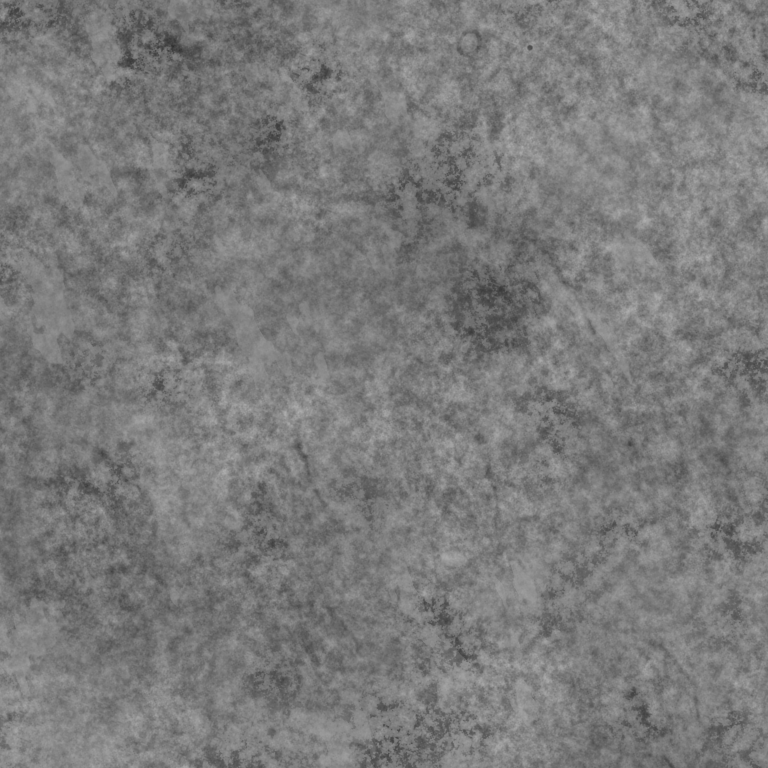
Reproduce this texture procedurally as a three.js fragment shader.

```glsl
// Worn grey concrete: fine grain, soft clouds, dark pitted blots, slanted scuffs and pale flakes.
varying vec2 vUv;

const float BASE_TONE = 0.494;
const float CLOUD_SCALE = 4.0;
const float CLOUD_DEPTH = 0.19;
const float GRAIN_SCALE = 62.0;
const float GRAIN_DEPTH = 0.37;
const float BLOT_CELLS = 7.0;
const float BLOT_CHANCE = 0.55;
const float BLOT_SHADE = 0.035;
const float PIT_SHADE = 0.085;
const float SCUFF_CELLS = 4.0;
const float SCUFF_CHANCE = 0.6;
const vec2 SCUFF_RADII = vec2(0.25, 0.42);       // across, along; in cells
const vec2 SCUFF_ALONG = vec2(0.45, -0.893);     // steep, down to the right
const vec2 STREAK_SCALE = vec2(105.0, 42.0);
const float STREAK_DEPTH = 0.26;
const float RIM_SHADE = 0.10;
const float FLAKE_LIGHT = 0.055;
const vec2 RING_CENTRE = vec2(0.61, 0.948);
const vec2 CHIP_CENTRE = vec2(0.69, 0.938);

float hash(vec2 p) {
  vec3 q = fract(p.xyx * 0.1031);
  q += dot(q, q.yzx + 33.33);
  return fract((q.x + q.y) * q.z);
}

vec2 hash2(vec2 p) {
  return vec2(hash(p + 17.0), hash(p + 71.0));
}

float noise(vec2 p) {
  vec2 i = floor(p), f = fract(p);
  f = f * f * (3.0 - 2.0 * f);
  return mix(mix(hash(i), hash(i + vec2(1.0, 0.0)), f.x),
             mix(hash(i + vec2(0.0, 1.0)), hash(i + vec2(1.0)), f.x), f.y);
}

// Four turned octaves, normalised to 0..1
float fbm(vec2 p, float gain) {
  float sum = 0.0, total = 0.0, amp = 1.0;
  for (int i = 0; i < 4; i++) {
    sum += amp * noise(p);
    total += amp;
    amp *= gain;
    p = mat2(1.62, 1.22, -1.22, 1.62) * p + 31.7;
  }
  return sum / total;
}

// Soft round blots, one per cell by chance
float blots(vec2 p) {
  vec2 cell = floor(p);
  float sum = 0.0;
  for (int y = -1; y <= 1; y++) {
    for (int x = -1; x <= 1; x++) {
      vec2 id = cell + vec2(float(x), float(y));
      vec2 d = p - id - hash2(id);
      float radius = mix(0.22, 0.42, hash(id + 5.0));
      sum += step(hash(id + 9.0), BLOT_CHANCE) * exp(-dot(d, d) / (radius * radius));
    }
  }
  return min(sum, 1.3);
}

// Slanted domes: x = streaked inside, y = thin rim on the upper right
vec2 scuffs(vec2 p, float wobble) {
  vec2 cell = floor(p), result = vec2(0.0);
  vec2 across = vec2(-SCUFF_ALONG.y, SCUFF_ALONG.x);
  for (int y = -1; y <= 1; y++) {
    for (int x = -1; x <= 1; x++) {
      vec2 id = cell + vec2(float(x), float(y));
      vec2 d = p - id - mix(vec2(0.2), vec2(0.8), hash2(id + 40.0));
      vec2 q = vec2(dot(d, across), dot(d, SCUFF_ALONG)) / SCUFF_RADII;
      q /= mix(0.7, 1.1, hash(id + 3.0));
      float r = length(q);
      float offset = (r - 1.0 + wobble) / 0.07;
      float facing = smoothstep(0.3, 0.85, dot(q, vec2(0.93, -0.37)) / max(r, 0.01));
      float present = step(hash(id + 23.0), SCUFF_CHANCE);
      result += present * vec2(exp(-1.3 * r * r), facing * exp(-offset * offset));
    }
  }
  return min(result, 1.0);
}

void main() {
  vec2 p = vUv;
  vec2 slanted = vec2(dot(p, vec2(-SCUFF_ALONG.y, SCUFF_ALONG.x)), dot(p, SCUFF_ALONG));
  vec2 warp = vec2(fbm(p * 14.0 + 3.0, 0.6), fbm(p * 14.0 + 57.0, 0.6)) - 0.5;

  // Layers
  float cloud = fbm(p * vec2(0.85, 1.15) * CLOUD_SCALE + 8.0, 0.55) - 0.5;
  float grain = fbm(p * GRAIN_SCALE + 120.0, 0.85);
  float rough = smoothstep(0.3, 0.7, fbm(p * 9.0 + 90.0, 0.6));
  float blot = blots((p + warp * 0.11) * BLOT_CELLS + 2.0);
  float pits = smoothstep(0.47, 0.63, grain);
  vec2 scuff = scuffs((p + warp * 0.03) * SCUFF_CELLS + 11.0, warp.x * 0.25);
  float streak = fbm(slanted * STREAK_SCALE + 200.0, 0.6) - 0.5;
  float crumble = smoothstep(0.35, 0.65, noise(p * 75.0 + 15.0));
  float flake = smoothstep(0.61, 0.66, fbm(slanted * vec2(26.0, 13.0) + 64.0, 0.6))
              * smoothstep(0.48, 0.62, noise(p * 5.0 + 33.0));

  // Tone
  float tone = BASE_TONE + CLOUD_DEPTH * cloud;
  tone -= GRAIN_DEPTH * (grain - 0.5) * mix(0.8, 1.2, rough) * (1.0 - 0.4 * flake);
  tone -= blot * (BLOT_SHADE + PIT_SHADE * pits * mix(0.6, 1.1, rough));
  tone -= scuff.x * (STREAK_DEPTH * streak + 0.015);
  tone -= scuff.y * RIM_SHADE * mix(0.3, 1.0, crumble);
  tone += FLAKE_LIGHT * flake;

  // One small ring mark and one chip
  float ring = abs(length((p - RING_CENTRE + warp * 0.02) * vec2(1.0, 0.8)) - 0.013);
  tone -= 0.12 * (1.0 - smoothstep(0.001, 0.004, ring)) * mix(0.4, 1.0, crumble);
  tone -= 0.25 * (1.0 - smoothstep(0.002, 0.005, length(p - CHIP_CENTRE)));

  gl_FragColor = vec4(vec3(clamp(tone, 0.12, 0.72)), 1.0);
}
```
